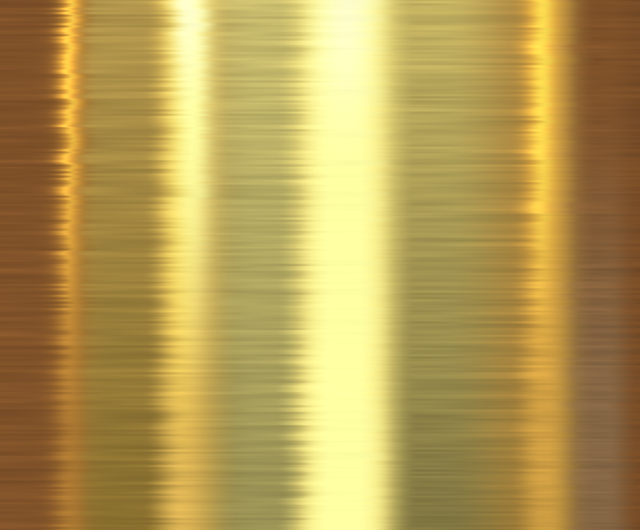
This texture is drawn by a WebGL 2 fragment shader. Its source:

```glsl
#version 300 es
precision highp float;
// Brushed gold metal: vertical bands of reflected light under fine horizontal grain.

#define GRAIN_ROWS 240.0    // finest scratches over the canvas height
#define GRAIN_COLUMNS 9.0   // scratch segments over the canvas width
#define GRAIN_STRENGTH 0.17
#define EDGE_FRAY 0.022     // how far the grain drags the band edges
#define FINE_LINES 0.035

uniform vec2 u_resolution;
out vec4 fragColor;

const vec3 BROWN  = vec3(0.50, 0.32, 0.16);
const vec3 UMBER  = vec3(0.47, 0.30, 0.15);
const vec3 TAUPE  = vec3(0.52, 0.40, 0.27);
const vec3 AMBER  = vec3(0.70, 0.49, 0.20);
const vec3 ORANGE = vec3(1.00, 0.72, 0.25);
const vec3 GOLD   = vec3(0.86, 0.70, 0.33);
const vec3 YELLOW = vec3(1.00, 0.87, 0.32);
const vec3 CREAM  = vec3(1.00, 1.00, 0.64);
const vec3 IVORY  = vec3(1.00, 1.00, 0.80);

float hash(vec2 p) {
    vec3 q = fract(vec3(p.xyx) * 0.1031);
    q += dot(q, q.yzx + 33.33);
    return fract((q.x + q.y) * q.z);
}

float noise(vec2 p) {
    vec2 cell = floor(p);
    vec2 f = fract(p);
    f = f * f * (3.0 - 2.0 * f);
    float low = mix(hash(cell), hash(cell + vec2(1.0, 0.0)), f.x);
    float high = mix(hash(cell + vec2(0.0, 1.0)), hash(cell + 1.0), f.x);
    return mix(low, high, f.y);
}

// Layers of stretched noise, centred on zero
float brushedGrain(vec2 uv) {
    float sum = 0.0;
    vec2 scale = vec2(GRAIN_COLUMNS, GRAIN_ROWS);
    float weight = 0.5;
    for (int i = 0; i < 3; i++) {
        float offset = 17.0 * float(i);
        sum += weight * (noise(uv * scale + offset) - 0.5);
        scale *= vec2(0.75, 0.52);
        weight *= 0.62;
    }
    return sum;
}

// Soft bell around a centre
float glow(float x, float centre, float width) {
    float d = (x - centre) / width;
    return exp(-d * d);
}

// Flat-topped band with separate softness on each side
float band(float x, float left, float leftSoft, float right, float rightSoft) {
    return smoothstep(left - leftSoft, left + leftSoft, x)
         * (1.0 - smoothstep(right - rightSoft, right + rightSoft, x));
}

vec3 metal(float x, float y) {
    float upper = smoothstep(0.15, 0.95, y);

    // Dull bronze and olive between the reflections
    vec3 leftOlive = mix(vec3(0.53, 0.43, 0.18), vec3(0.70, 0.59, 0.30), y);
    vec3 midOlive = mix(vec3(0.60, 0.57, 0.33), vec3(0.79, 0.74, 0.43), y);
    vec3 rightOlive = mix(vec3(0.51, 0.47, 0.26), vec3(0.77, 0.70, 0.38), y);
    vec3 rightBronze = mix(vec3(0.63, 0.49, 0.22), vec3(0.69, 0.54, 0.26), y);
    vec3 c = mix(BROWN, leftOlive, smoothstep(0.085, 0.150, x));
    c = mix(c, midOlive, smoothstep(0.24, 0.40, x));
    c = mix(c, rightOlive, smoothstep(0.52, 0.66, x));
    c = mix(c, rightBronze, smoothstep(0.70, 0.83, x));
    c = mix(c, mix(TAUPE, BROWN, upper), smoothstep(0.86, 0.93, x));
    c = mix(c, UMBER, smoothstep(0.95, 1.0, x));

    // Narrow orange streak on the left
    c = mix(c, AMBER, 0.85 * glow(x, 0.110, 0.026));
    c = mix(c, ORANGE, upper * glow(x, 0.109, 0.015));
    c = mix(c, YELLOW, 0.6 * upper * upper * glow(x, 0.108, 0.006));

    // Golden band, whitening upward
    c = mix(c, GOLD, band(x, 0.255, 0.030, 0.330, 0.045));
    c = mix(c, YELLOW, 0.65 * smoothstep(0.0, 0.6, y) * glow(x, 0.283, 0.026));
    c = mix(c, CREAM, smoothstep(0.15, 0.80, y) * glow(x, 0.300, 0.030));
    c = mix(c, IVORY, smoothstep(0.75, 1.0, y) * glow(x, 0.295, 0.022));

    // Broad main highlight
    c = mix(c, vec3(0.96, 0.89, 0.49), band(x, 0.465, 0.032, 0.612, 0.035));
    c = mix(c, CREAM, band(x, 0.488, 0.028, 0.588, 0.030));
    c = mix(c, IVORY, smoothstep(0.65, 1.0, y) * glow(x, 0.540, 0.040));

    // Amber band on the right with a bright upper core
    c = mix(c, vec3(0.81, 0.62, 0.26), band(x, 0.822, 0.025, 0.880, 0.025));
    c = mix(c, ORANGE, 0.75 * upper * glow(x, 0.845, 0.024));
    c = mix(c, YELLOW, smoothstep(0.25, 0.85, y) * glow(x, 0.846, 0.015));
    return c;
}

void main() {
    vec2 uv = gl_FragCoord.xy / u_resolution;
    float grain = brushedGrain(uv);
    float lines = noise(vec2(uv.x * 3.0, uv.y * GRAIN_ROWS * 1.2) + 71.0) - 0.5;

    vec3 color = metal(uv.x + EDGE_FRAY * grain, uv.y);

    // Grain fades inside the brightest reflections
    float calm = smoothstep(0.75, 1.0, color.g);
    float shade = GRAIN_STRENGTH * grain + FINE_LINES * lines;
    color *= 1.0 + shade * mix(1.35, 0.3, calm);
    fragColor = vec4(clamp(color, 0.0, 1.0), 1.0);
}
```
